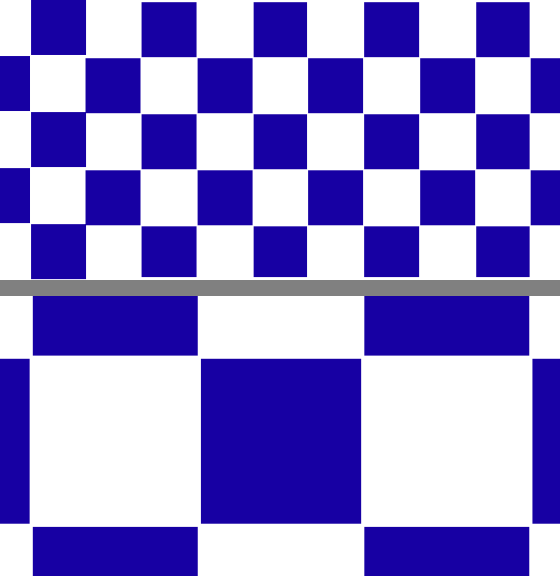
Top, the full canvas; bottom, a detail of the centre.
This pattern is drawn by a Shadertoy shader. Its source:

```glsl
// Indigo and white checkerboard with hairline gaps, narrow seam columns and a raised left strip.

// Lengths are in units of 1/384 of the canvas height, y pointing down.
const float UNITS = 384.0;
const vec3 INK = vec3(0.09, 0.0, 0.64);
const vec3 PAPER = vec3(1.0);

const float PITCH = 76.85;       // spacing of ordinary columns and rows
const float SEAM_PITCH = 74.7;   // spacing of the narrow column in each group
const int GROUP = 4;             // columns per group, the first one narrow
const float GAP = 1.45;          // white hairline between squares
const float LEFT = 42.6;         // left edge of column 0
const float TOP = 3.0;           // white margin above the main field
const float BOTTOM = 380.0;      // lower limit of the main field
const float STRIP_LIFT = 3.0;    // upward shift of the left strip
const int FIRST_COLUMN = -1;
const int LAST_COLUMN = 9;
const int ROWS = 5;

// Share of a pixel-wide window around x that lies between the two edges.
float coverage(float x, float lo, float hi, float pixel) {
    float overlap = min(hi, x + 0.5 * pixel) - max(lo, x - 0.5 * pixel);
    return clamp(overlap / pixel, 0.0, 1.0);
}

// Left and right edges of a column.
vec2 columnEdges(int column) {
    int group = (column + GROUP) / GROUP - 1;
    int slot = column - group * GROUP;
    float groupWidth = SEAM_PITCH + float(GROUP - 1) * PITCH;
    float start = LEFT + float(group) * groupWidth;
    if (slot > 0) start += SEAM_PITCH + float(slot - 1) * PITCH;
    float width = (slot == 0 && column > 0) ? SEAM_PITCH : PITCH;
    return vec2(start, start + width - GAP);
}

// Top and bottom edges of a row; the left strip is raised and unclipped.
vec2 rowEdges(int row, bool strip) {
    float start = TOP + float(row) * PITCH - (strip ? STRIP_LIFT : 0.0);
    float end = start + PITCH - GAP;
    return vec2(start, strip ? end : min(end, BOTTOM));
}

void mainImage(out vec4 fragColor, in vec2 fragCoord) {
    float pixel = UNITS / iResolution.y;
    vec2 p = vec2(fragCoord.x, iResolution.y - fragCoord.y) * pixel;

    // Accumulate the squares of even parity.
    float ink = 0.0;
    for (int column = FIRST_COLUMN; column <= LAST_COLUMN; column++) {
        vec2 xEdges = columnEdges(column);
        float across = coverage(p.x, xEdges.x, xEdges.y, pixel);
        for (int row = abs(column) % 2; row < ROWS; row += 2) {
            vec2 yEdges = rowEdges(row, column <= 0);
            ink += across * coverage(p.y, yEdges.x, yEdges.y, pixel);
        }
    }

    fragColor = vec4(mix(PAPER, INK, min(ink, 1.0)), 1.0);
}
```
